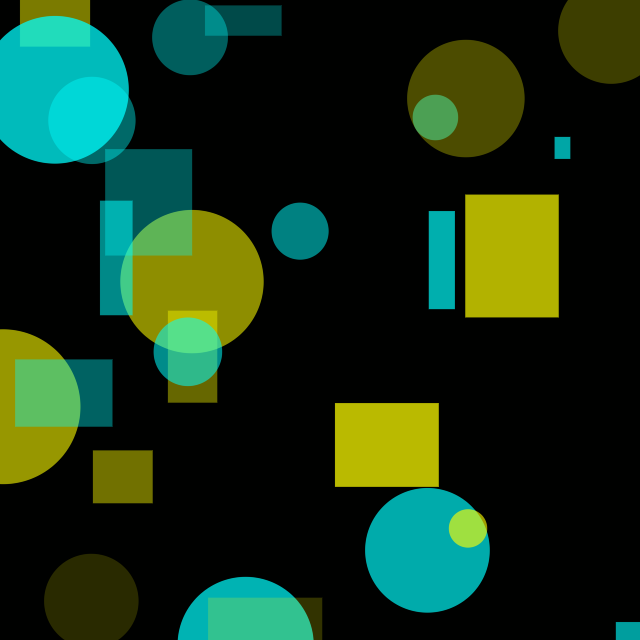
Reproduce this background procedurally as a three.js fragment shader.

```glsl
varying vec2 vUv;

const vec3 BACKDROP = vec3(0.0, 0.004, 0.0);
const vec3 YELLOW = vec3(1.0, 1.0, 0.0);
const vec3 CYAN = vec3(0.0, 1.0, 1.0);
const int PAIRS = 14;                          // one disc and one box each
const vec2 RADIUS_RANGE = vec2(0.022, 0.122);
const vec2 BOX_MIN = vec2(0.02, 0.03);
const vec2 BOX_MAX = vec2(0.20, 0.21);
const vec2 OPACITY_RANGE = vec2(0.13, 0.74);
const float OPACITY_BIAS = 0.7;                // below 1 favours strong tints
const float JITTER = 0.13;
const float EDGE = 0.001;                      // half width of the soft edge

// Irrational steps spread successive values evenly
const vec2 PLACE_STEP = vec2(0.7549, 0.5698);
const vec2 SIZE_STEP = vec2(0.618, 0.7321);
const float OPACITY_STEP = 0.4142;
const vec2 JITTER_RATE = vec2(2.4, 3.7);

const vec2 DISC_START = vec2(0.30, 0.56);
const vec2 BOX_START = vec2(0.80, 0.60);

float discDistance(vec2 p, float radius) {
  return length(p) - radius;
}

float boxDistance(vec2 p, vec2 halfSize) {
  vec2 d = abs(p) - halfSize;
  return length(max(d, 0.0)) + min(max(d.x, d.y), 0.0);
}

float opacity(float index, float start) {
  float t = fract(start + index * OPACITY_STEP);
  return mix(OPACITY_RANGE.x, OPACITY_RANGE.y, pow(t, OPACITY_BIAS));
}

// Lays a translucent shape over what is already painted
vec3 paint(vec3 under, vec3 tint, float dist, float alpha) {
  return mix(under, tint, alpha * (1.0 - smoothstep(-EDGE, EDGE, dist)));
}

void main() {
  vec3 color = BACKDROP;

  for (int n = 0; n < PAIRS; n++) {
    float i = float(n);
    vec3 tint = mod(i, 5.0) < 1.5 ? YELLOW : CYAN;
    vec2 jitter = JITTER * sin(i * JITTER_RATE);

    // Disc
    vec2 discCenter = fract(DISC_START + i * PLACE_STEP) + jitter;
    float radius = mix(RADIUS_RANGE.x, RADIUS_RANGE.y, fract(0.9 + i * SIZE_STEP.x));
    float disc = discDistance(vUv - discCenter, radius);
    color = paint(color, tint, disc, opacity(i, 0.6));

    // Box, with the axes of the scatter swapped
    vec2 boxCenter = fract(BOX_START + i * PLACE_STEP.yx) + jitter.yx;
    vec2 size = mix(BOX_MIN, BOX_MAX, fract(vec2(0.7, 0.9) + i * SIZE_STEP));
    float box = boxDistance(vUv - boxCenter, 0.5 * size);
    color = paint(color, tint, box, opacity(i, 0.9));
  }

  gl_FragColor = vec4(color, 1.0);
}
```
